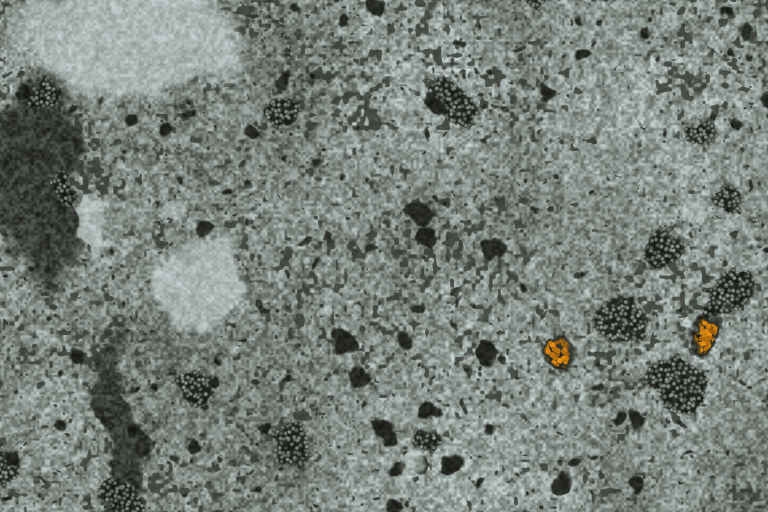
Write a Shadertoy shader that draws this texture.

```glsl
// Weathered grey stone with bare pale patches, dark stains, lichen rosettes and black spots.

float hash(vec2 p) {
    vec3 q = fract(vec3(p.xyx) * 0.1031);
    q += dot(q, q.yzx + 33.33);
    return fract((q.x + q.y) * q.z);
}

float noise(vec2 p) {
    vec2 i = floor(p), f = fract(p);
    f = f * f * (3.0 - 2.0 * f);
    return mix(mix(hash(i), hash(i + vec2(1, 0)), f.x),
               mix(hash(i + vec2(0, 1)), hash(i + vec2(1, 1)), f.x), f.y);
}

float fbm(vec2 p) {
    float sum = 0.0, weight = 0.533;
    for (int i = 0; i < 4; i++) {
        sum += weight * noise(p);
        p = mat2(1.6, 1.2, -1.2, 1.6) * p + 17.3;
        weight *= 0.5;
    }
    return sum;
}

// Shifts a point by noise so that round shapes become ragged
vec2 warp(vec2 p, float frequency, float amount) {
    vec2 q = p * frequency;
    return p + amount * (vec2(fbm(q + 40.0), fbm(q + 90.0)) - 0.5);
}

float edge(float depth, float softness) {
    return smoothstep(-softness, softness, depth);
}

// One at the centre of an ellipse, zero on its rim
float blob(vec2 p, vec2 centre, vec2 radii) {
    return 1.0 - length((p - centre) / radii);
}

// Depth inside the nearest of many clustered discs, in canvas heights
float scatter(vec2 p, float cells, float density, vec2 radii, float seed) {
    vec2 q = p * cells, id = floor(q);
    float depth = -1.0;
    for (int y = -1; y <= 1; y++)
    for (int x = -1; x <= 1; x++) {
        vec2 cell = id + vec2(x, y), key = cell + seed;
        vec2 centre = cell + 0.1 + 0.8 * vec2(hash(key + 7.1), hash(key + 23.7));
        float size = hash(key + 51.9);
        float radius = mix(radii.x, radii.y, size * size);
        float cluster = 2.0 * noise(key * 0.4);
        if (hash(key + 77.3) < density * cluster)
            depth = max(depth, radius - length(q - centre) / cells);
    }
    return depth;
}

// Distance to the nearest lobe centre and a random value for that lobe
vec2 lobes(vec2 p) {
    vec2 id = floor(p), nearest = vec2(9.0, 0.0);
    for (int y = -1; y <= 1; y++)
    for (int x = -1; x <= 1; x++) {
        vec2 cell = id + vec2(x, y);
        vec2 centre = cell + vec2(hash(cell + 3.7), hash(cell + 61.2));
        float d = length(p - centre);
        if (d < nearest.x) nearest = vec2(d, hash(cell + 19.4));
    }
    return nearest;
}

// Greenish in the darks, cooler in the lights
vec3 stoneTint(float tone) {
    return tone * vec3(1.0, 1.07, 0.92 + 0.2 * tone);
}

void mainImage(out vec4 fragColor, in vec2 fragCoord) {
    vec2 p = fragCoord / iResolution.y;
    vec2 ragged = warp(p, 22.0, 0.045);
    vec2 torn = warp(warp(p, 8.0, 0.13), 40.0, 0.03);
    float grain = 0.55 * noise(p * 190.0) + 0.45 * noise(p * 95.0 + 31.0) - 0.5;
    float broad = fbm(p * 3.5 + 5.0) - 0.5;
    float streak = noise(vec2(p.x * 9.0, p.y * 1.3)) - 0.5;

    // Bare patches
    float bare = blob(torn, vec2(0.25, 0.93), vec2(0.23, 0.13));
    bare = max(bare, blob(torn, vec2(0.40, 0.44), vec2(0.085, 0.095)));
    bare = max(bare, blob(torn, vec2(0.165, 0.55), vec2(0.035, 0.065)));
    float pale = edge(bare, 0.16);
    float smallPale = scatter(ragged, 4.0, 0.28, vec2(0.012, 0.034), 210.0);
    pale = max(pale, 0.75 * edge(smallPale, 0.009));

    // Stains that run down the face
    float stain = blob(torn, vec2(0.075, 0.64), vec2(0.075, 0.20));
    stain = max(stain, blob(torn, vec2(0.235, 0.14), vec2(0.035, 0.19)));
    float rosette = scatter(warp(p, 14.0, 0.09), 6.0, 0.42, vec2(0.024, 0.064), 120.0);

    // Stone and its peppering of fine specks
    float tone = 0.50 + 0.26 * broad + 0.10 * streak + 0.48 * grain;
    float crowd = 0.5 * (fbm(p * 6.0 + 60.0) - 0.5)
                + 0.12 * edge(rosette, 0.05) + 0.14 * edge(stain, 0.6);
    float speck = 0.6 * noise(p * 120.0 + 8.0) + 0.4 * noise(p * 48.0) + crowd;
    tone = mix(tone, 0.20, 0.8 * smoothstep(0.62, 0.80, speck));
    tone = mix(tone, 0.69 + 0.22 * grain + 0.15 * broad, 0.92 * pale);
    float growth = 1.0 - 0.9 * pale;
    tone = mix(tone, 0.20 + 0.28 * grain, 0.9 * growth * edge(stain, 0.15));

    // Lobed rosettes
    vec2 lobe = lobes(p * 105.0);
    float leaf = mix(0.34 + 0.22 * lobe.y, 0.10, smoothstep(0.12, 0.62, lobe.x));
    float cover = edge(rosette + 0.012 * (0.5 - lobe.x), 0.005);
    tone = mix(tone, leaf + 0.12 * grain, 0.93 * growth * cover);

    // Black spots and flecks
    float spot = scatter(ragged, 14.0, 0.28, vec2(0.006, 0.024), 330.0);
    float fleck = scatter(ragged, 40.0, 0.20, vec2(0.002, 0.006), 470.0);
    float black = max(edge(spot, 0.004), 0.8 * edge(fleck, 0.002));
    tone = mix(tone, 0.125 + 0.14 * grain, 0.95 * growth * black);

    // Two orange tufts on dark beds
    float tuft = max(blob(ragged, vec2(1.094, 0.309), vec2(0.028, 0.022)),
                     blob(ragged, vec2(1.373, 0.346), vec2(0.020, 0.027)));
    tone = mix(tone, 0.17 + 0.2 * grain, edge(tuft + 0.3, 0.2));
    float petals = edge(tuft, 0.15) * (1.0 - smoothstep(0.45, 0.75, lobe.x));
    vec3 orange = vec3(0.80, 0.49, 0.06) * (0.75 + 0.4 * lobe.y);

    vec3 colour = mix(stoneTint(clamp(tone, 0.05, 0.85)), orange, petals);
    fragColor = vec4(colour, 1.0);
}
```
